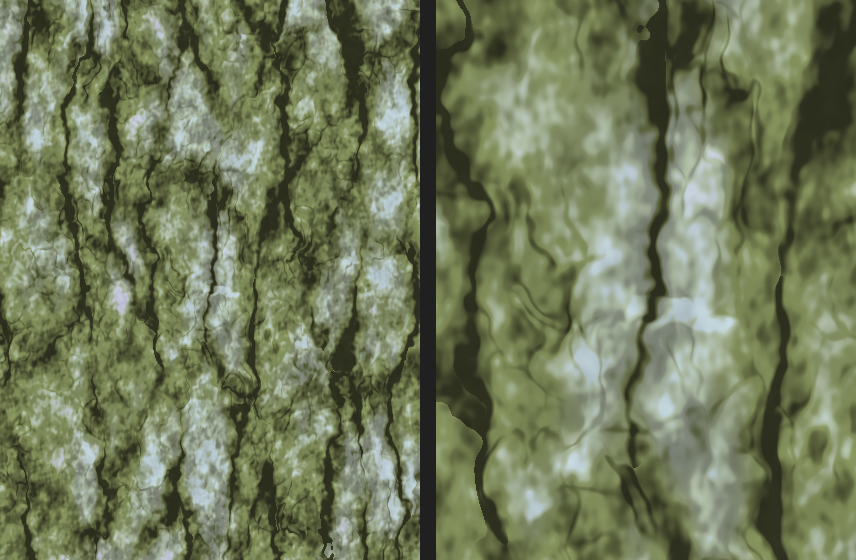
Left: the whole. Right: its middle third, enlarged.
Reproduce this texture procedurally as a WebGL 1 fragment shader.

```glsl
precision highp float;
// Mossy tree bark: rough plates split by thin, broken, mostly upright cracks.
// Stretched, warped cell noise makes plates and flakes; layered value noise
// adds relief, moss and lichen, and one tone value picks from a colour ramp.

uniform vec2 u_resolution;

const vec3 CRACK_DARK = vec3(0.18, 0.19, 0.12);
const vec3 MOSS_DARK  = vec3(0.35, 0.38, 0.23);
const vec3 MOSS_LIGHT = vec3(0.49, 0.54, 0.34);
const vec3 BARK_GREY  = vec3(0.50, 0.53, 0.48);
const vec3 SAGE       = vec3(0.63, 0.68, 0.59);
const vec3 LICHEN     = vec3(0.70, 0.77, 0.79);
const vec3 LILAC      = vec3(0.72, 0.73, 0.80);

const vec2 PLATE_FREQ  = vec2(11.5, 3.6);   // cells per canvas height
const vec2 FLAKE_FREQ  = vec2(36.0, 22.0);
const vec2 BLOTCH_FREQ = vec2(20.0, 10.0);
const vec2 SPLIT_FREQ  = vec2(27.0, 11.0);
const vec2 GRAIN_FREQ  = vec2(52.0, 38.0);
const vec2 MOSS_FREQ   = vec2(13.0, 4.5);
const vec2 SPECK_FREQ  = vec2(52.0, 34.0);
const vec2 LIGHT_STEP  = vec2(-0.0020, 0.0032);
const float CRACK_WIDTH = 0.15;
const float RELIEF = 2.7;
const float TONE_BIAS = 0.0;
const float GRAIN_SHADE = 0.06;

vec2 hash2(vec2 p) {
  vec3 q = fract(vec3(p.xyx) * vec3(0.1031, 0.1030, 0.0973));
  q += dot(q, q.yzx + 33.33);
  return fract((q.xx + q.yz) * q.zy);
}

// Smooth value noise in -1..1
float noise(vec2 p) {
  vec2 i = floor(p), f = fract(p);
  f = f * f * (3.0 - 2.0 * f);
  float low  = mix(hash2(i).x, hash2(i + vec2(1.0, 0.0)).x, f.x);
  float high = mix(hash2(i + vec2(0.0, 1.0)).x, hash2(i + 1.0).x, f.x);
  return 2.0 * mix(low, high, f.y) - 1.0;
}

// Three octaves; a larger gain is rougher
float fbm(vec2 p, float gain) {
  float sum = 0.0, amp = 1.0;
  for (int i = 0; i < 3; i++) {
    sum += amp * noise(p);
    p = mat2(0.96, 0.28, -0.28, 0.96) * p * 2.03 + 17.3;
    amp *= gain;
  }
  return sum;
}

// x: gap between the two nearest cell centres (0 on a border)
// y: how upright that border is, 0..1
vec2 cells(vec2 p) {
  vec2 base = floor(p), nearA = vec2(9.0), nearB = vec2(9.0);
  for (int y = -1; y <= 1; y++) {
    for (int x = -1; x <= 1; x++) {
      vec2 id = base + vec2(float(x), float(y));
      vec2 d = id + 0.05 + 0.9 * hash2(id + 57.0) - p;
      if (dot(d, d) < dot(nearA, nearA)) { nearB = nearA; nearA = d; }
      else if (dot(d, d) < dot(nearB, nearB)) { nearB = d; }
    }
  }
  vec2 across = nearB - nearA;
  float upright = abs(across.x) / max(length(across), 0.001);
  return vec2(length(nearB) - length(nearA), upright);
}

// Bends the straight cell borders into ragged, wandering lines
vec2 warp(vec2 p) {
  vec2 bend = vec2(noise(p * vec2(8.0, 5.5)), noise(p * vec2(9.0, 6.0) + 31.0));
  vec2 ragged = vec2(fbm(p * vec2(32.0, 26.0) + 5.0, 0.6), fbm(p * 28.0 + 71.0, 0.6));
  return p + 0.026 * bend + vec2(0.009, 0.012) * ragged;
}

float dome(float gap) {
  return smoothstep(0.0, 0.5, gap);
}

float height(vec2 p) {
  vec2 q = warp(p);
  float h = 0.3 * dome(cells(q * PLATE_FREQ).x) + 0.12 * dome(cells(q * FLAKE_FREQ).x);
  return h + 0.17 * fbm(q * BLOTCH_FREQ * 1.7, 0.6) + 0.08 * fbm(p * GRAIN_FREQ, 0.7);
}

void main() {
  vec2 p = gl_FragCoord.xy / u_resolution.y + 3.0;
  vec2 q = warp(p);
  vec2 plate = cells(q * PLATE_FREQ);
  float profile = dome(plate.x);

  // Cracks swell and vanish along their length
  float width = CRACK_WIDTH * (0.45 + 1.1 * noise(p * vec2(12.0, 8.0) + 11.0));
  float crack = 1.0 - smoothstep(0.0, max(width, 0.0) + 0.07, plate.x);
  crack *= smoothstep(0.2, 0.8, plate.y) * smoothstep(-0.05, 0.06, width);

  // Short splits follow noise contours; faint seams part the flakes
  float split = 1.0 - smoothstep(0.0, 0.2, abs(fbm(q * SPLIT_FREQ + 37.0, 0.5)));
  split *= smoothstep(0.0, 0.5, noise(p * vec2(19.0, 13.0) + 83.0));
  float seam = 1.0 - smoothstep(0.0, 0.2, cells(q * FLAKE_FREQ).x);
  seam *= smoothstep(-0.2, 0.5, noise(p * vec2(24.0, 17.0) + 43.0));

  // Moss favours the valleys, lichen specks the bare ridges
  float mossField = fbm(p * MOSS_FREQ + 23.0, 0.6) + 0.7 * (0.65 - profile);
  float moss = smoothstep(-0.55, 0.5, mossField);
  float speck = smoothstep(0.15, 0.65, noise(q * SPECK_FREQ + 7.0)) * (1.0 - 0.85 * moss);

  // Tone: zero is the middle of the ramp, about one unit of spread
  float grain = fbm(p * GRAIN_FREQ + 91.0, 0.8);
  float tone = TONE_BIAS + 0.45 * fbm(q * BLOTCH_FREQ, 0.7) + 0.55 * grain;
  tone += 0.9 * (profile - 0.65) - 0.65 * (moss - 0.5) + 0.9 * speck;
  tone += RELIEF * (height(p) - height(p + LIGHT_STEP));
  tone -= 2.0 * crack + 1.0 * split + 0.6 * seam;

  // Colour ramp from crack to lichen
  vec3 middle = mix(BARK_GREY, MOSS_LIGHT, moss);
  vec3 pale = mix(LICHEN, LILAC, smoothstep(0.0, 0.7, noise(p * vec2(9.0, 5.0) + 61.0)));
  vec3 color = mix(CRACK_DARK, MOSS_DARK, smoothstep(-2.0, -0.8, tone));
  color = mix(color, middle, smoothstep(-1.0, -0.05, tone));
  color = mix(color, SAGE, smoothstep(0.0, 0.9, tone));
  color = mix(color, pale, smoothstep(0.75, 1.5, tone));
  gl_FragColor = vec4(color * (1.0 + GRAIN_SHADE * grain), 1.0);
}
```
